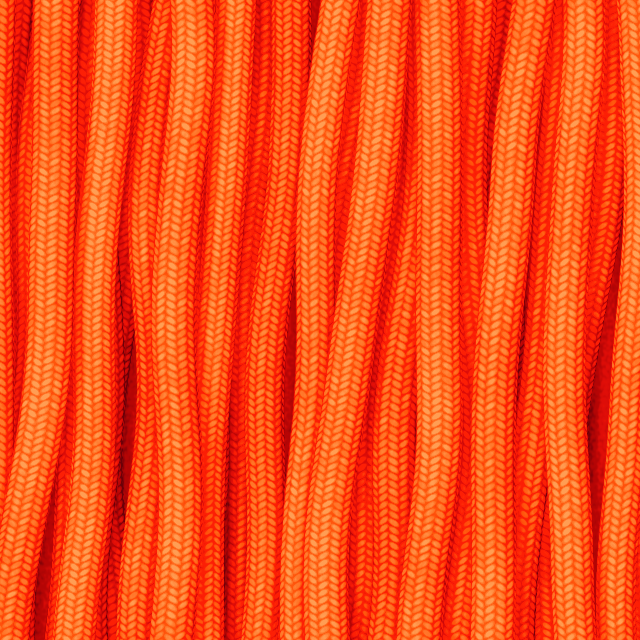
Reproduce this texture procedurally as a three.js fragment shader.

```glsl
// Hanging bundle of glossy orange braided cords, overlapping in three layers.
varying vec2 vUv;

float hash(vec2 p) {
  return fract(sin(dot(p, vec2(127.1, 311.7))) * 43758.545);
}

vec2 gradient(vec2 cell) {
  float angle = 6.2832 * hash(cell);
  return vec2(cos(angle), sin(angle));
}

float gradientNoise(vec2 p) {
  vec2 i = floor(p), f = p - i;
  vec2 w = f * f * f * (f * (f * 6.0 - 15.0) + 10.0);
  vec2 e = vec2(1.0, 0.0);
  float low = mix(dot(gradient(i), f), dot(gradient(i + e.xy), f - e.xy), w.x);
  float high = mix(dot(gradient(i + e.yx), f - e.yx), dot(gradient(i + e.xx), f - e.xx), w.x);
  return mix(low, high, w.y);
}

// Slanted, bead-like stitches, mirrored and interleaved in neighbouring columns
float braid(float across, float along, float seed) {
  float column = asin(clamp(across, -1.0, 1.0)) * 2.0 + seed * 3.0;
  float id = floor(column), f = column - id - 0.5;
  float parity = mod(id, 2.0);
  float row = along / (0.0112 + 0.0016 * seed) + (parity * 2.0 - 1.0) * f * 0.7;
  row += parity * 0.3 + seed * 21.0;
  float t = fract(row) - 0.5;
  float bead = 1.0 - smoothstep(0.2, 0.58, length(vec2(f * 0.92, t)));
  return bead * (0.82 + 0.36 * hash(vec2(id, floor(row)) + seed * 50.0));
}

// Deep red shadow through vermilion to pale orange sheen
vec3 dyeColor(float tone) {
  vec3 c = mix(vec3(0.42, 0.0, 0.03), vec3(0.71, 0.02, 0.02), smoothstep(0.0, 0.14, tone));
  c = mix(c, vec3(0.87, 0.05, 0.03), smoothstep(0.14, 0.25, tone));
  c = mix(c, vec3(0.99, 0.12, 0.02), smoothstep(0.25, 0.38, tone));
  c = mix(c, vec3(1.0, 0.34, 0.05), smoothstep(0.44, 0.65, tone));
  c = mix(c, vec3(1.0, 0.46, 0.16), smoothstep(0.65, 0.79, tone));
  return mix(c, vec3(1.0, 0.62, 0.33), smoothstep(0.8, 1.02, tone));
}

void main() {
  vec2 p = vUv;
  float tone = 0.32;

  // Paint cords from back to front, in shuffled order within each layer
  for (int layer = 0; layer < 3; layer++) {
    float depth = float(layer);
    for (int n = 0; n < 13; n++) {
      float slot = mod(float(n) * 5.0, 13.0);
      vec2 id = vec2(slot, depth + 3.0);
      float seed = hash(id);

      // Leaning, gently bending centre line
      float center = -0.12 + 0.1 * (slot + 0.5 * seed) + 0.035 * depth;
      center += (p.y - 0.5) * (0.05 + 0.11 * (hash(id + 20.0) - 0.5));
      center += 0.055 * gradientNoise(vec2(p.y * 1.8 + seed * 5.0, slot * 7.3 + depth * 31.7));
      float radius = 0.031 + 0.006 * hash(id + 40.0);
      float across = (p.x - center) / radius;

      // Soft shadow cast on the cords behind, longer to the right
      float shadow = 1.0 - smoothstep(0.85, 1.65, abs(across - 0.15));
      tone *= 1.0 - 0.42 * shadow;

      // Round body lit from the left
      float body = sqrt(max(0.0, 1.0 - across * across));
      float light = 0.95 * body - 0.25 * across;
      float stitch = braid(across, p.y, seed);
      float cord = 0.08 + 0.115 * depth + 0.53 * light;
      cord += (0.3 + 0.06 * body) * (stitch - 0.58);
      cord += 0.14 * gradientNoise(vec2(p.y * 4.0, slot * 3.7 + depth));
      tone = mix(tone, cord, 1.0 - smoothstep(0.94, 1.03, abs(across)));
    }
  }

  // Fine fibre variation
  tone += 0.08 * gradientNoise(p * vec2(180.0, 130.0));
  gl_FragColor = vec4(dyeColor(tone), 1.0);
}
```
